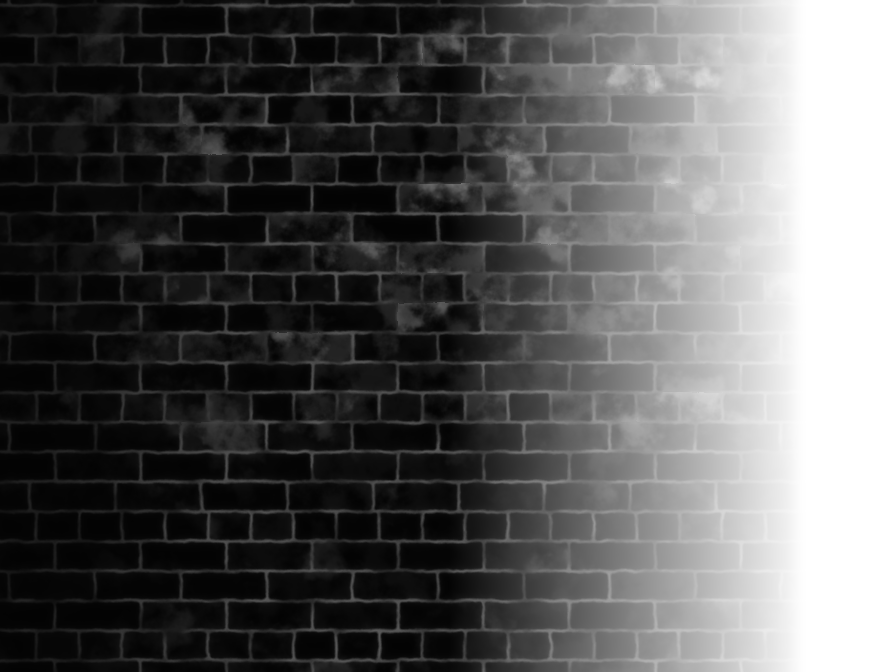
A Shadertoy shader for this texture:

```glsl
// A dark, weathered brick wall that dissolves to white towards the right.

// Lengths are fractions of the canvas height.
const float COURSE_H = 0.0443;
const float BRICK_W = 0.1276;
const float FIRST_JOINT_Y = 0.0174;
const float JOINT_HALF = 0.0021;
const float CORNER_R = 0.004;
const float EDGE_WOBBLE = 0.0052;
const float FADE_START = 0.668;
const float FADE_END = 1.205;
const float WHITE_START = 1.168;
const float WHITE_END = 1.212;
const float BRICK_TONE = 0.15;
const float MORTAR_TONE = 0.27;
const float STAIN_TONE = 0.20;

float hash(vec2 p) {
    vec3 q = fract(p.xyx * 0.1031);
    q += dot(q, q.yzx + 33.33);
    return fract((q.x + q.y) * q.z);
}

float noise(vec2 p) {
    vec2 i = floor(p), f = fract(p);
    f = f * f * (3.0 - 2.0 * f);
    return mix(mix(hash(i), hash(i + vec2(1, 0)), f.x),
               mix(hash(i + vec2(0, 1)), hash(i + vec2(1, 1)), f.x), f.y);
}

float fbm(vec2 p) {
    float sum = 0.0, amp = 0.5;
    for (int i = 0; i < 5; i++) {
        sum += amp * noise(p);
        p = mat2(1.6, 1.2, -1.2, 1.6) * p + 17.3;
        amp *= 0.5;
    }
    return sum;
}

// Sideways shift of a course, as a share of its brick width.
float courseShift(float row, bool header) {
    if (header) return 0.85;
    if (mod(row, 12.0) == 5.0) return 0.35;
    float odd = mod(row, 2.0);
    if (abs(row - 6.5) < 1.0) odd = 1.0 - odd;
    return mix(0.11, 0.64, odd);
}

// Signed distance to the nearest brick; also yields that brick's id.
float brickDistance(vec2 p, out vec2 id) {
    float v = (p.y - FIRST_JOINT_Y) / COURSE_H;
    float row = floor(v);
    bool header = mod(row, 4.0) == 0.0;
    float width = header ? 0.5 * BRICK_W : BRICK_W;
    float u = p.x / width - courseShift(row, header);
    id = vec2(floor(u), row);
    vec2 local = (vec2(fract(u), fract(v)) - 0.5) * vec2(width, COURSE_H);
    vec2 halfSize = 0.5 * vec2(width, COURSE_H) - JOINT_HALF;
    vec2 d = abs(local) - halfSize + CORNER_R;
    return length(max(d, 0.0)) + min(max(d.x, d.y), 0.0) - CORNER_R;
}

float wallTone(vec2 p) {
    // Chipped edges come from bending the plane before laying the bricks.
    vec2 wobble = vec2(fbm(p * 55.0), fbm(p * 55.0 + 41.0)) - 0.48;
    vec2 id;
    float d = brickDistance(p + EDGE_WOBBLE * wobble, id);
    float soft = 0.0012 + 0.7 / iResolution.y;

    // Broad lighting: dim left side, sooty base and a dark pocket near it.
    float side = mix(0.3, 1.0, smoothstep(0.0, 0.5, p.x));
    float height = mix(0.35, 1.0, smoothstep(0.2, 0.5, p.y));
    vec2 pocket = (p - vec2(0.73, 0.27)) / vec2(0.12, 0.11);
    float light = side * height * (1.0 - 0.8 * exp(-dot(pocket, pocket)));
    light *= mix(1.0, 1.4, smoothstep(0.5, 0.85, p.x));

    // Brick faces: a tone per brick, cloudy wear and pale stains.
    float grain = fbm(p * 34.0 + id * 3.7);
    float shade = pow(hash(id + 7.0), 1.5);
    float face = 0.012 + BRICK_TONE * light * shade * smoothstep(0.2, 0.7, grain);
    float stain = smoothstep(0.53, 0.76, fbm(p * 19.0 + 5.0));
    face += STAIN_TONE * light * stain * (0.35 + shade);

    // Mortar: uneven, with a faint halo rubbed onto the bricks.
    float patchy = smoothstep(0.15, 0.75, fbm(p * 28.0 + 90.0));
    float mortar = MORTAR_TONE * mix(0.4, 1.0, smoothstep(0.0, 0.45, p.x))
                 * mix(0.5, 1.25, patchy);
    face += 0.16 * mortar * exp(-max(-d, 0.0) / 0.004);
    return mix(face, max(face, mortar), smoothstep(-soft, soft, d));
}

void mainImage(out vec4 fragColor, in vec2 fragCoord) {
    vec2 p = fragCoord / iResolution.y;
    float wall = wallTone(p);

    // Screen the wall with a ramp, then close it off in pure white.
    float ramp = clamp((p.x - FADE_START) / (FADE_END - FADE_START), 0.0, 1.0);
    float tone = 1.0 - (1.0 - wall) * (1.0 - ramp);
    tone = mix(tone, 1.0, smoothstep(WHITE_START, WHITE_END, p.x));
    fragColor = vec4(vec3(tone), 1.0);
}
```
